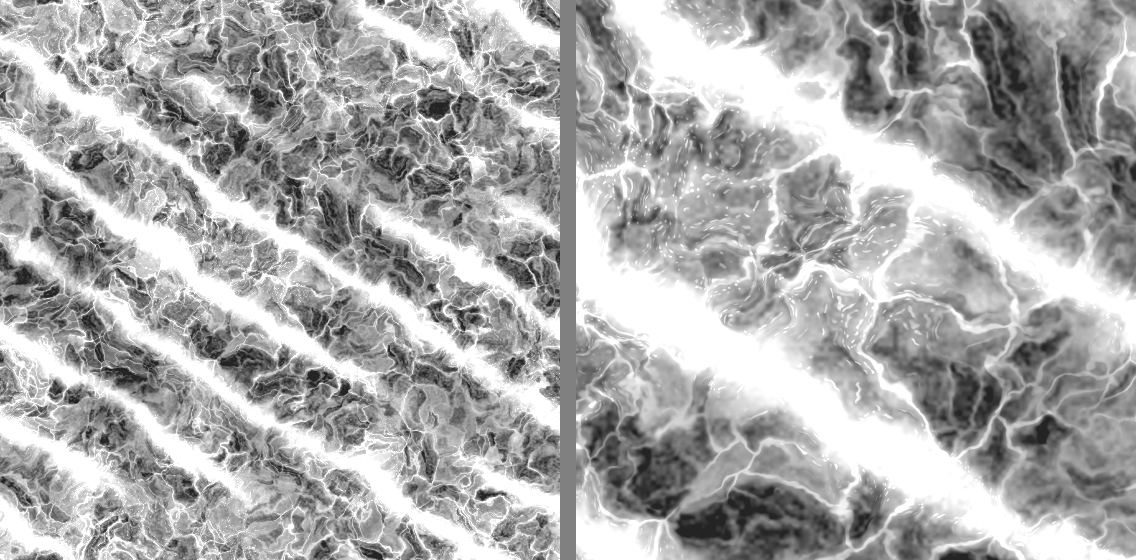
Left: the whole. Right: its middle third, enlarged.
A three.js fragment shader for this texture:

```glsl
// Grey weathered stone: dark mottled pits walled by thin pale veins, crossed
// by broken white diagonal bands. Warped wrapping noise shapes two sizes of
// cells; bands, wisps, grain and speckles are laid over. Tiles on all sides.
#define BASE_TONE 0.69
#define WARP 0.11
#define BIG_CELLS 19.0
#define SMALL_CELLS 43.0
#define PIT_DEPTH 0.35
#define VEIN_LIGHT 0.23
#define WISP_LIGHT 0.18
#define BAND_LIGHT 0.48
#define BAND_REPEATS vec2(4.0, 6.0)
#define GRAIN_CELLS 170.0
#define SPECKLE_CELLS 260.0
#define SPECKLE_LIGHT 0.28

varying vec2 vUv;

float hash(vec2 p) {
  return fract(sin(dot(p, vec2(127.1, 311.7))) * 43758.5453);
}

// Value noise that wraps after n cells
float noise(vec2 uv, float n, float seed) {
  vec2 p = uv * n;
  vec2 i = floor(p);
  vec2 f = p - i;
  vec2 s = f * f * (3.0 - 2.0 * f);
  vec2 a = mod(i, n) + seed;
  vec2 b = mod(i + 1.0, n) + seed;
  return mix(mix(hash(a), hash(vec2(b.x, a.y)), s.x),
             mix(hash(vec2(a.x, b.y)), hash(b), s.x), s.y);
}

float fbm(vec2 uv, float n, float seed) {
  float sum = 0.0;
  float weight = 0.5;
  for (int k = 0; k < 4; k++) {
    sum += weight * noise(uv, n, seed);
    n *= 2.0;
    seed += 17.3;
    weight *= 0.5;
  }
  return sum / 0.9375;
}

// Wrapping Voronoi: x = gap to the nearest wall, y = random value of the cell
vec2 cells(vec2 uv, float n, float seed) {
  vec2 p = uv * n;
  vec2 i = floor(p);
  float nearest = 8.0;
  float second = 8.0;
  float id = 0.0;
  for (int y = -1; y <= 1; y++) {
    for (int x = -1; x <= 1; x++) {
      vec2 c = i + vec2(float(x), float(y));
      vec2 key = mod(c, n) + seed;
      vec2 site = c + vec2(hash(key), hash(key + 57.7));
      float d = distance(p, site);
      if (d < nearest) {
        second = nearest;
        nearest = d;
        id = hash(key + 91.3);
      } else {
        second = min(second, d);
      }
    }
  }
  return vec2(second - nearest, id);
}

// One small round dot of random size in some of the grid cells
float speckles(vec2 uv, float n) {
  vec2 p = uv * n;
  vec2 key = mod(floor(p), n);
  vec2 site = 0.25 + 0.5 * vec2(hash(key + 3.1), hash(key + 8.7));
  float size = smoothstep(0.5, 1.0, hash(key + 21.9));
  return sqrt(size) * (1.0 - smoothstep(0.1, 0.4, distance(fract(p), site)));
}

// Broken diagonal bands with frayed sides, 0 between them and 1 at their core
float bands(vec2 uv, vec2 warp) {
  float d = fract(dot(uv + 0.5 * warp, BAND_REPEATS)) - 0.5;
  float strength = smoothstep(0.3, 0.75, noise(uv + warp, 4.0, 5.0));
  float narrowness = mix(20.0, 90.0, fbm(uv + warp, 22.0, 19.0));
  return strength * exp(-narrowness * d * d);
}

void main() {
  vec2 warp = WARP * (vec2(fbm(vUv, 10.0, 11.0), fbm(vUv, 10.0, 43.0)) - 0.5);
  vec2 ragged = 0.22 * WARP * (vec2(fbm(vUv, 48.0, 15.0), fbm(vUv, 48.0, 47.0)) - 0.5);
  vec2 uv = vUv + warp + ragged;
  float band = bands(vUv, warp + ragged);
  float cloud = fbm(vUv, 6.0, 71.0);

  // Pits and the veins between them
  vec2 big = cells(uv, BIG_CELLS, 2.0);
  vec2 small = cells(uv, SMALL_CELLS, 29.0);
  float pit = smoothstep(0.0, 0.36, big.x) * big.y
            + 0.8 * smoothstep(0.0, 0.4, small.x) * small.y;
  pit *= 1.0 - 0.8 * band;
  float bigVein = (1.0 - smoothstep(0.02, 0.09, big.x)) * smoothstep(0.3, 0.7, noise(vUv, 19.0, 37.0));
  float smallVein = (1.0 - smoothstep(0.03, 0.15, small.x)) * smoothstep(0.4, 0.8, noise(vUv, 23.0, 83.0));

  // Soft pale wisps along a noise contour
  float wisp = pow(1.0 - abs(2.0 * noise(uv, 9.0, 61.0) - 1.0), 8.0);

  // Fine mottling, strongest in the pits
  float grain = 0.6 * noise(uv, GRAIN_CELLS, 7.0) + 0.4 * noise(vUv, 2.0 * GRAIN_CELLS, 13.0) - 0.5;
  float dust = speckles(uv, SPECKLE_CELLS) * smoothstep(0.4, 0.65, cloud + 0.3 * band - 0.1 * pit);

  float tone = BASE_TONE + 0.55 * (cloud - 0.5) - PIT_DEPTH * pit;
  tone += VEIN_LIGHT * (bigVein + 0.8 * smallVein) + WISP_LIGHT * wisp;
  tone += grain * (0.16 + 0.36 * pit) + SPECKLE_LIGHT * dust + BAND_LIGHT * band;
  gl_FragColor = vec4(vec3(clamp(tone, 0.14, 1.0)), 1.0);
}
```
